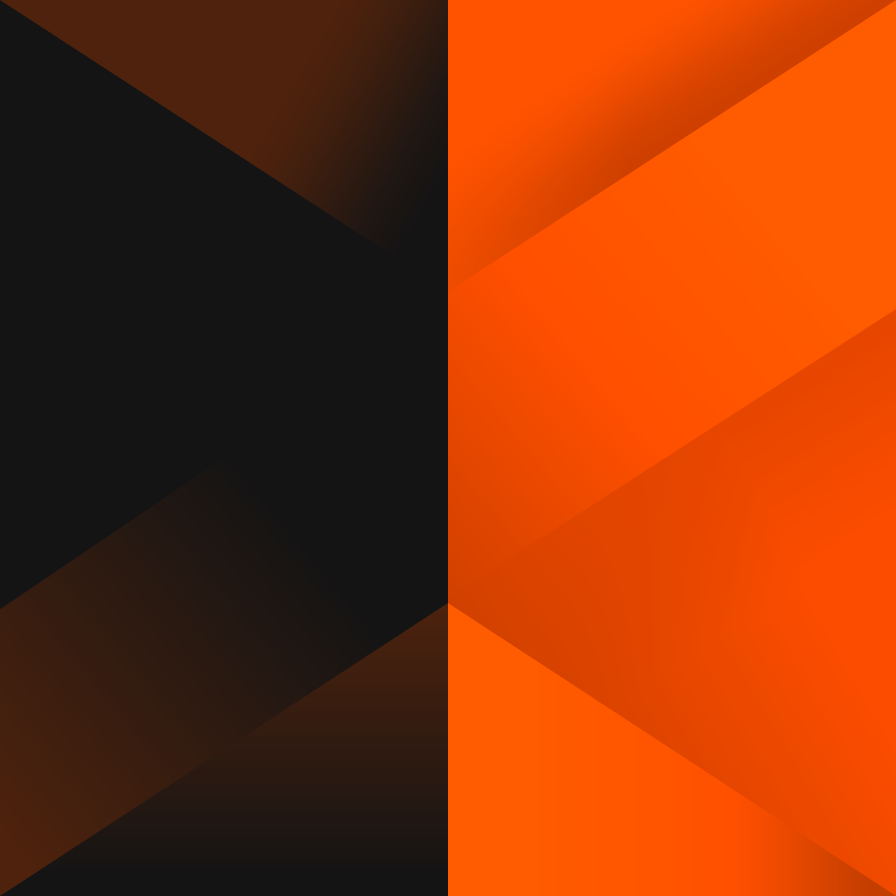
A WebGL 1 fragment shader for this background:

```glsl
precision highp float;
// Split background: charcoal half with brown folds, orange half with shaded folds.
uniform vec2 u_resolution;

// Coverage above the line through "start" with the given slope, smoothed over one pixel.
float above(vec2 p, vec2 start, float slope) {
  float d = (p.y - start.y - slope * (p.x - start.x)) / sqrt(1.0 + slope * slope);
  return clamp(d * min(u_resolution.x, u_resolution.y) + 0.5, 0.0, 1.0);
}

float ramp(float from, float to, float v) {
  return clamp((v - from) / (to - from), 0.0, 1.0);
}

vec3 darkHalf(vec2 p) {
  vec3 charcoal = vec3(0.078);
  vec3 brown = vec3(0.31, 0.135, 0.05);

  // Middle band, fading along its length
  float bandFade = 1.0 - ramp(0.04, 0.52, dot(p, vec2(0.77, 0.64)));
  float band = 1.0 - above(p, vec2(0.0, 0.32), 0.677);
  vec3 color = mix(charcoal, brown, band * bandFade);

  // Top fold, fading to the lower right
  float topFade = 1.0 - smoothstep(0.31, 0.55, dot(vec2(p.x, 1.0 - p.y), vec2(0.87, 0.5)));
  color = mix(color, mix(charcoal, brown, topFade), above(p, vec2(0.0, 1.0), -0.651));

  // Bottom fold, fading downwards
  float bottomFade = 0.95 * ramp(0.02, 0.32, p.y);
  return mix(mix(charcoal, brown, bottomFade), color, above(p, vec2(0.0), 0.654));
}

vec3 brightHalf(vec2 p) {
  vec3 bright = vec3(1.0, 0.355, 0.0);
  vec3 orange = vec3(1.0, 0.31, 0.0);
  vec3 rust = vec3(0.81, 0.25, 0.0);
  vec2 q = p - vec2(0.5, 0.0);

  // Lower right plane, with a shadow under the band
  float planeLight = ramp(0.15, 0.52, dot(q, vec2(0.85, 0.5)));
  float underBand = 0.84 * (0.655 + 0.645 * (p.x - 1.0) - p.y);
  float shadow = 0.09 * smoothstep(0.55, 0.85, p.x) * (1.0 - ramp(0.0, 0.2, underBand));
  vec3 color = mix(rust, vec3(0.99, 0.3, 0.0), planeLight) * (1.0 - shadow);

  // Lit diagonal band
  float along = dot(q, vec2(0.77, 0.64));
  vec3 band = mix(rust, orange, ramp(0.2, 0.5, along));
  band = mix(band, bright, ramp(0.5, 0.75, along));
  color = mix(color, band, above(p, vec2(1.0, 0.655), 0.645));

  // Top fold, shaded close to the band
  float overBand = 0.838 * (p.y - 1.0 - 0.651 * (p.x - 1.0));
  float foldShade = (1.0 - smoothstep(0.0, 0.14, overBand)) * mix(0.35, 1.0, ramp(0.5, 0.7, p.x));
  vec3 fold = mix(vec3(1.0, 0.325, 0.0), rust, foldShade);
  color = mix(color, fold, above(p, vec2(1.0), 0.651));

  // Bottom fold, shaded towards the right corner
  vec3 corner = mix(bright, orange, ramp(0.6, 0.85, p.x));
  corner = mix(corner, vec3(0.76, 0.24, 0.0), smoothstep(0.8, 1.0, p.x));
  return mix(corner, color, above(p, vec2(0.5, 0.327), -0.654));
}

void main() {
  vec2 p = gl_FragCoord.xy / u_resolution;
  float rightSide = clamp((p.x - 0.5) * u_resolution.x + 0.5, 0.0, 1.0);
  gl_FragColor = vec4(mix(darkHalf(p), brightHalf(p), rightSide), 1.0);
}
```
